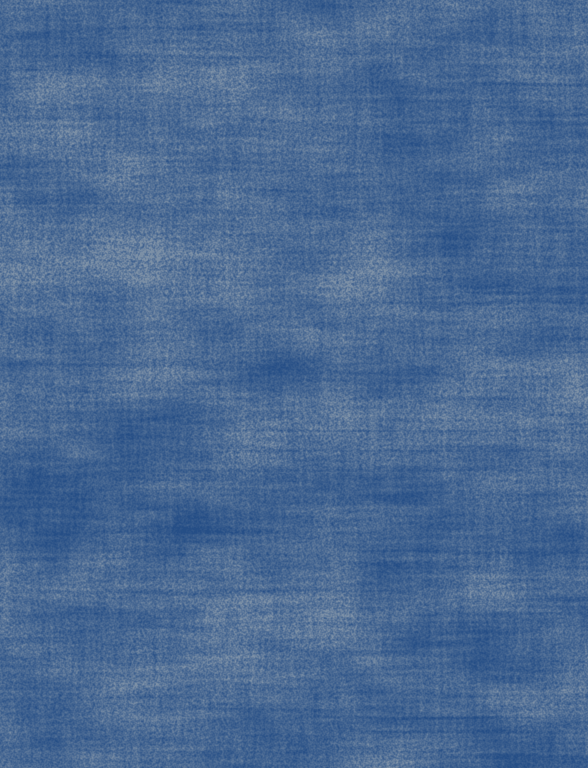
Reproduce this texture procedurally as a WebGL 2 fragment shader.

```glsl
#version 300 es
precision highp float;
precision highp int;
// Washed blue denim: wide faded bands and soft blotches, overlaid with fine
// weft and warp threads and a dense fibre grain. Every layer is gradient
// noise, summed into one fade value that mixes dark dye with pale cloth.

#define DARK_DYE vec3(0.198, 0.345, 0.545)
#define PALE_CLOTH vec3(0.430, 0.520, 0.630)
#define MEAN_FADE 0.41
#define BAND_SCALE vec2(2.3, 6.5)
#define BAND_AMOUNT 0.55
#define BLOTCH_SCALE vec2(7.0, 10.0)
#define BLOTCH_AMOUNT 0.44
#define WEFT_AMOUNT 0.32
#define WARP_AMOUNT 0.24
#define SLUB_AMOUNT 0.20
#define GRAIN_SCALE 235.0
#define GRAIN_AMOUNT 0.62

uniform vec2 u_resolution;
out vec4 fragColor;

// Integer hash of a lattice point, turned into a unit gradient.
vec2 gradientAt(ivec2 cell) {
    uint h = uint(cell.x) * 1597334677u ^ uint(cell.y) * 3812015801u;
    h = (h ^ (h >> 16)) * 2246822519u;
    h = (h ^ (h >> 13)) * 3266489917u;
    h ^= h >> 16;
    float angle = float(h & 65535u) * 6.28319 / 65536.0;
    return vec2(cos(angle), sin(angle));
}

float gradientNoise(vec2 p) {
    vec2 base = floor(p);
    vec2 f = p - base;
    ivec2 cell = ivec2(base);
    vec2 w = f * f * f * (f * (f * 6.0 - 15.0) + 10.0);
    float a = dot(gradientAt(cell), f);
    float b = dot(gradientAt(cell + ivec2(1, 0)), f - vec2(1, 0));
    float c = dot(gradientAt(cell + ivec2(0, 1)), f - vec2(0, 1));
    float d = dot(gradientAt(cell + ivec2(1, 1)), f - vec2(1, 1));
    return mix(mix(a, b, w.x), mix(c, d, w.x), w.y);
}

float fractalNoise(vec2 p) {
    float sum = 0.0;
    float amplitude = 1.0;
    for (int octave = 0; octave < 5; octave++) {
        sum += amplitude * gradientNoise(p);
        p = p * 2.03 + vec2(17.3, 41.7);
        amplitude *= 0.55;
    }
    return sum;
}

vec2 rotate(vec2 p, float angle) {
    float c = cos(angle);
    float s = sin(angle);
    return vec2(c * p.x - s * p.y, s * p.x + c * p.y);
}

// Large-scale fading: horizontal bands broken up by softer blotches.
float washFade(vec2 p) {
    float bands = fractalNoise(p * BAND_SCALE + vec2(5.2, 31.4));
    float blotches = fractalNoise(p * BLOTCH_SCALE + vec2(63.1, 9.6));
    return BAND_AMOUNT * bands + BLOTCH_AMOUNT * blotches;
}

// Fine horizontal and vertical yarns, with a few long dark slubs.
float threadFade(vec2 p) {
    float sway = 0.002 * gradientNoise(p * 9.0 + 3.7);
    vec2 q = p + sway;
    float weft = gradientNoise(vec2(q.x * 13.0, q.y * 178.0))
               + 0.6 * gradientNoise(vec2(q.x * 4.0, q.y * 67.0) + 50.0);
    float warp = gradientNoise(vec2(q.x * 187.0, q.y * 17.0) + 90.0)
               + 0.5 * gradientNoise(vec2(q.x * 71.0, q.y * 9.0) + 130.0);
    float slub = gradientNoise(vec2(q.x * 2.2, q.y * 115.0) + 170.0);
    return WEFT_AMOUNT * weft + WARP_AMOUNT * warp
         - SLUB_AMOUNT * smoothstep(0.25, 0.55, slub);
}

// Fibre speckle; turned lattices keep it free of regular beating.
float fibreGrain(vec2 p) {
    float coarse = gradientNoise(rotate(p, 0.61) * GRAIN_SCALE);
    float fine = gradientNoise(rotate(p, 1.13) * GRAIN_SCALE * 1.7 + 211.0);
    return GRAIN_AMOUNT * (0.75 * coarse + 0.8 * fine);
}

void main() {
    vec2 p = gl_FragCoord.xy / u_resolution.y;

    float wash = washFade(p);
    float grainGain = clamp(1.0 + 0.7 * wash, 0.7, 1.35);
    float offset = wash + threadFade(p) + fibreGrain(p) * grainGain;

    // Pale areas spread a little further than dark ones.
    float fade = MEAN_FADE + offset + 0.2 * offset * offset;
    fade = clamp(fade, -0.22, 1.25);

    fragColor = vec4(mix(DARK_DYE, PALE_CLOTH, fade), 1.0);
}
```
